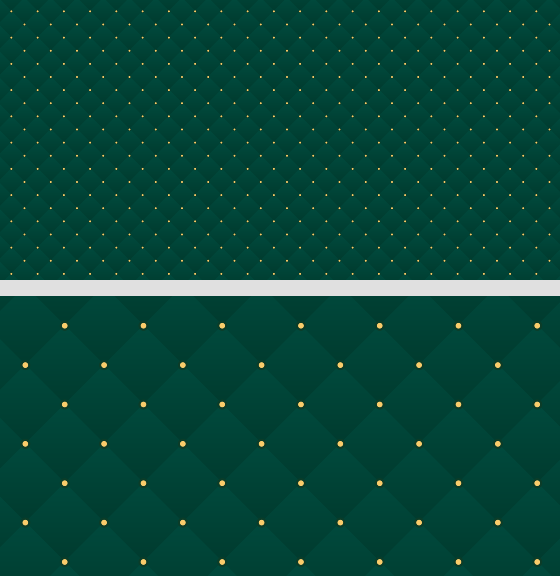
Top, the full canvas; bottom, a detail of the centre.
This pattern is drawn by a Shadertoy shader. Its source:

```glsl
// Tufted emerald upholstery: a diamond lattice with a gold stud at each corner.
// Rotated lattice axes give each cell a top-to-bottom gradient, and the distance
// to the nearest lattice corner draws the stud and its shadow.

const float TILES_DOWN = 32.0 / 3.0;   // 21.33 across on a 2:1 canvas
const vec2 FIRST_STUD = vec2(0.433);   // offset from the top left, in tiles
const float STUD_RADIUS = 0.036;
const float SHADOW_RADIUS = 0.064;

const vec3 CLOTH_LIGHT = vec3(0.0, 0.290, 0.240);
const vec3 CLOTH_DARK = vec3(0.0, 0.230, 0.180);
const vec3 STUD_SHADOW = vec3(0.045, 0.235, 0.155);
const vec3 GOLD = vec3(0.98, 0.80, 0.42);

// Repeating ramp from 0 to 1 with its falling edge softened over width.
vec2 softRamp(vec2 x, float width) {
    vec2 ramp = fract(x);
    return ramp * (1.0 - smoothstep(vec2(1.0 - width), vec2(1.0), ramp));
}

// Coverage of a disc, smoothed across one pixel.
float disc(float dist, float radius, float pixel) {
    return 1.0 - smoothstep(radius - 0.5 * pixel, radius + 0.5 * pixel, dist);
}

// Diagonal axes, with studs at whole numbers.
vec2 latticeAxes(vec2 tile) {
    return vec2(tile.x + tile.y, tile.y - tile.x);
}

float nearestStud(vec2 lattice) {
    return length(fract(lattice + 0.5) - 0.5) * inversesqrt(2.0);
}

// Each padded diamond fades from its top corner to its bottom corner.
vec3 paddedCloth(vec2 lattice, float pixel) {
    vec2 ramp = softRamp(lattice, pixel * 1.414);
    return mix(CLOTH_LIGHT, CLOTH_DARK, 0.5 * (ramp.x + ramp.y));
}

void mainImage(out vec4 fragColor, in vec2 fragCoord) {
    float pixel = TILES_DOWN / iResolution.y;
    vec2 fromTopLeft = vec2(fragCoord.x, iResolution.y - fragCoord.y);
    vec2 lattice = latticeAxes(fromTopLeft * pixel - FIRST_STUD);

    // Cloth, then the dark ring, then the stud on top
    float studDistance = nearestStud(lattice);
    vec3 color = paddedCloth(lattice, pixel);
    color = mix(color, STUD_SHADOW, disc(studDistance, SHADOW_RADIUS, pixel));
    color = mix(color, GOLD, disc(studDistance, STUD_RADIUS, pixel));
    fragColor = vec4(color, 1.0);
}
```
